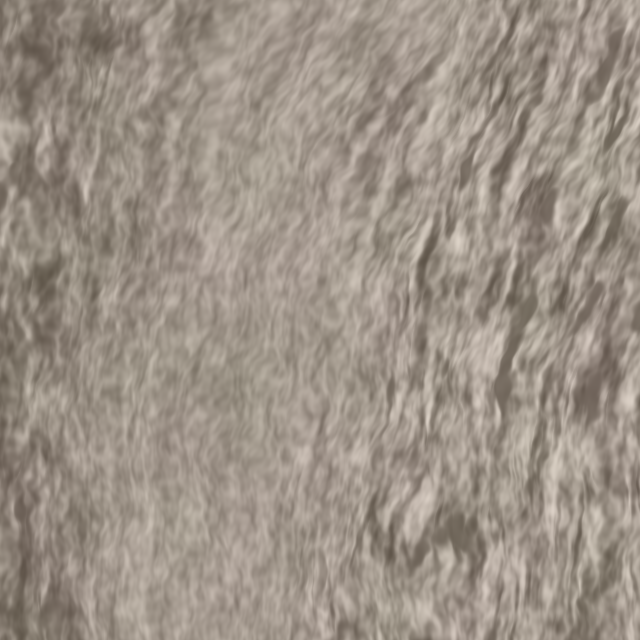
Give the GLSL for this texture, as a Shadertoy shader.

```glsl
// Weathered, fibrous surface: near-vertical grain that leans right towards the top.
// Stretched gradient noise in a bent grain space gives fibres, ridges and grooves;
// a roughness map keeps the centre calm, the right furrowed and the left dark.

float hash(vec2 cell) {
    vec3 h = fract(vec3(cell.xyx) * 0.1031);
    h += dot(h, h.yzx + 33.33);
    return fract((h.x + h.y) * h.z);
}

float cornerSlope(vec2 cell, vec2 offset) {
    float angle = 6.2832 * hash(cell + 57.0);
    return dot(vec2(cos(angle), sin(angle)), offset);
}

// Gradient noise, roughly -1 to 1
float noise(vec2 p) {
    vec2 cell = floor(p), f = fract(p);
    vec2 w = f * f * f * (f * (f * 6.0 - 15.0) + 10.0);
    vec2 right = vec2(1, 0), up = vec2(0, 1);
    float low = mix(cornerSlope(cell, f), cornerSlope(cell + right, f - right), w.x);
    float high = mix(cornerSlope(cell + up, f - up), cornerSlope(cell + 1.0, f - 1.0), w.x);
    return 2.0 * mix(low, high, w.y);
}

// Bend the canvas so that the grain runs along the second axis
vec2 grainSpace(vec2 p) {
    float lean = 0.03 + 0.19 * smoothstep(-0.1, 0.7, p.x);
    vec2 g = p - vec2(lean * p.y * p.y, 0.0);
    g.x += 0.012 * noise(p * vec2(5.0, 4.0) + 3.0);
    g.x += 0.005 * noise(p * vec2(18.0, 13.0) + 9.0);
    g.x += 0.0015 * noise(p * vec2(60.0, 45.0) + 21.0);
    return g;
}

// Broken, narrow furrows along the zero lines of stretched noise
float grooves(vec2 g) {
    float furrow = 1.0 - smoothstep(0.03, 0.34, abs(noise(g * vec2(17.0, 3.2) + 40.0)));
    float crack = 1.0 - smoothstep(0.02, 0.30, abs(noise(g * vec2(30.0, 6.0) + 71.0)));
    float broken = smoothstep(-0.35, 0.45, noise(g * vec2(16.0, 9.0) + 13.0));
    return max(furrow, 0.7 * crack) * broken;
}

// Elongated dark hollows
float hollows(vec2 g) {
    return smoothstep(0.55, 0.95, noise(g * vec2(19.0, 9.0) + 88.0)
                                + 0.25 * noise(g * vec2(60.0, 30.0)));
}

void mainImage(out vec4 fragColor, in vec2 fragCoord) {
    vec2 p = fragCoord / iResolution.y;
    vec2 g = grainSpace(p);

    // Regions: furrowed right side, dark left strip, calm centre
    float drift = 0.07 * noise(p * vec2(5.0, 3.0) + 5.0);
    float rightSide = smoothstep(0.36, 0.62, g.x + drift);
    float leftSide = 1.0 - smoothstep(0.05, 0.24, g.x + drift);
    float rough = max(rightSide, 0.75 * leftSide);

    // Grain from broad patches down to fine fibres
    float patches = noise(p * vec2(5.0, 3.5) + 31.0);
    float bands = noise(g * vec2(25.0, 4.0) + 17.0);
    float strands = noise(g * vec2(46.0, 12.0) + 62.0);
    float flecks = noise(g * vec2(82.0, 33.0) + 7.0);
    float fibres = noise(g * vec2(140.0, 58.0) + 25.0);

    float tone = 0.605 - 0.085 * leftSide + 0.03 * patches;
    tone += (0.035 + 0.045 * rough) * bands;
    tone += (0.040 + 0.070 * rough) * strands;
    tone += (0.060 + 0.035 * rough) * flecks;
    tone += (0.045 + 0.015 * rough) * fibres;

    // Furrows with a lit rim on one side
    float groove = grooves(g);
    float rim = grooves(g + vec2(0.011, 0.003)) * (1.0 - groove);
    tone += rough * (0.10 * rim - 0.18 * groove);

    // Hollows flatten the grain into shade
    float hollow = hollows(g) * (0.1 + 0.75 * rough);
    tone = mix(tone, 0.37 + 0.025 * flecks, hollow);

    // Soft limits, then a warm grey tint with slight hue drift
    tone = 0.58 + 0.31 * tanh((tone - 0.58) / 0.31);
    float hue = 0.008 * noise(p * vec2(9.0, 6.0) + 50.0);
    vec3 warmTint = vec3(0.041 + hue, 0.0, -0.043 + hue);
    fragColor = vec4(clamp(tone + warmTint, 0.0, 1.0), 1.0);
}
```
